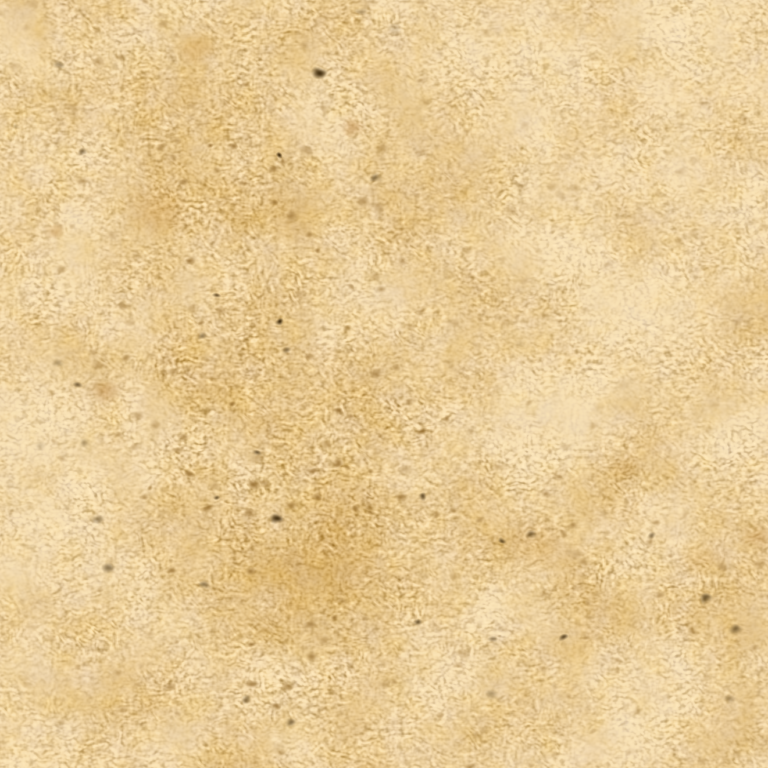
Write a Shadertoy shader that draws this texture.

```glsl
vec2 hash2(vec2 p) {
    vec3 q = fract(p.xyx * vec3(0.1031, 0.1030, 0.0973));
    q += dot(q, q.yzx + 33.33);
    return fract((q.xx + q.yz) * q.zy);
}

float slope(vec2 cell, vec2 f, vec2 corner) {
    return dot(hash2(cell + corner) * 2.0 - 1.0, f - corner);
}

// Gradient noise, centred on zero
float noise(vec2 p) {
    vec2 i = floor(p), f = p - i;
    vec2 u = f * f * f * (f * (f * 6.0 - 15.0) + 10.0);
    return mix(mix(slope(i, f, vec2(0, 0)), slope(i, f, vec2(1, 0)), u.x),
               mix(slope(i, f, vec2(0, 1)), slope(i, f, vec2(1, 1)), u.x), u.y);
}

float fbm(vec2 p) {
    float sum = 0.0, gain = 1.0;
    for (int i = 0; i < 4; i++) {
        sum += gain * noise(p);
        p = mat2(1.6, 1.2, -1.2, 1.6) * p + 7.3;
        gain *= 0.55;
    }
    return sum;
}

float segmentDistance(vec2 p, vec2 a, vec2 b) {
    vec2 ab = b - a;
    return length(p - a - ab * clamp(dot(p - a, ab) / dot(ab, ab), 0.0, 1.0));
}

// Soft round spots, one per occupied cell; radius in canvas units
float scatter(vec2 p, float cells, float radius, float density, float seed) {
    float cover = 0.0;
    vec2 home = floor(p * cells);
    for (int y = -1; y <= 1; y++)
    for (int x = -1; x <= 1; x++) {
        vec2 cell = home + vec2(x, y);
        vec2 place = hash2(cell + seed), kind = hash2(cell + seed + 51.7);
        float r = radius * mix(0.6, 1.2, kind.y);
        float d = length((p - (cell + place) / cells) * vec2(0.85, 1.1));
        float spot = (1.0 - smoothstep(0.0, r, d)) * mix(0.45, 1.0, place.x);
        cover = max(cover, spot * step(kind.x, density));
    }
    return cover;
}

void mainImage(out vec4 fragColor, in vec2 fragCoord) {
    vec2 uv = fragCoord / iResolution.y;
    vec2 warped = uv + 0.006 * vec2(noise(uv * 60.0), noise(uv * 60.0 + 19.0));

    // Broad stained band: down the middle, with a branch to the lower right
    float trunk = segmentDistance(uv, vec2(0.28, 0.8), vec2(0.4, 0.05));
    float branch = segmentDistance(uv, vec2(0.42, 0.42), vec2(0.95, 0.2));
    float band = exp(-24.0 * trunk * trunk) + 0.6 * exp(-60.0 * branch * branch);
    float clouds = fbm(uv * 6.0 + 3.0);
    float stain = clamp(0.15 + 0.38 * band + 0.85 * clouds, -0.1, 1.1);

    vec3 pale = vec3(0.945, 0.845, 0.665), ochre = vec3(0.865, 0.72, 0.465);
    vec3 color = mix(pale, ochre, stain);
    color += vec3(0.03, 0.038, 0.06) * fbm(uv * 20.0 + 40.0);
    color += vec3(0.01, -0.005, -0.06) * fbm(uv * 30.0 + 55.0);

    // Short fibres whose direction changes from patch to patch
    float level = noise(warped * vec2(110, 190));
    float upright = noise(warped * vec2(185, 120) + 60.0);
    float slanted = noise(mat2(0.8, 0.6, -0.6, 0.8) * warped * vec2(125, 190) + 90.0);
    float grain = mix(level, upright, smoothstep(0.0, 0.3, noise(uv * 22.0 + 8.0)));
    grain = mix(grain, slanted, smoothstep(-0.05, 0.25, noise(uv * 20.0 + 27.0)));
    grain += 0.55 * noise(uv * vec2(215, 250) + 5.0);
    float strength = clamp(0.85 + 0.3 * band + 1.3 * noise(uv * 14.0 + 70.0), 0.3, 1.7);
    vec3 ink = grain > 0.0 ? vec3(0.15, 0.175, 0.21) : vec3(0.215, 0.235, 0.27);
    color += grain * strength * ink;

    // Rusty blots and their small cores
    float blots = scatter(warped, 6.0, 0.05, 0.22, 11.0) * smoothstep(0.2, 0.8, band);
    color = mix(color, vec3(0.80, 0.60, 0.29), 0.6 * blots);
    float rust = scatter(warped, 9.0, 0.023, 0.13, 23.0) * smoothstep(0.1, 0.6, band);
    color = mix(color, vec3(0.66, 0.42, 0.13), 0.85 * rust);

    // Brown flecks and sparse dark specks
    float flecks = scatter(warped, 36.0, 0.008, 0.22, 37.0) * (0.3 + 0.6 * min(band, 1.0));
    color = mix(color, vec3(0.56, 0.40, 0.16), 0.85 * flecks);
    float specks = scatter(warped, 19.0, 0.0085, 0.13, 83.0) * smoothstep(0.0, 0.5, band);
    color = mix(color, vec3(0.25, 0.17, 0.05), specks);

    // Highlights level off at a warm cream
    color = min(color, mix(color, vec3(0.965, 0.875, 0.69), 0.6));
    fragColor = vec4(clamp(color, 0.0, 1.0), 1.0);
}
```
